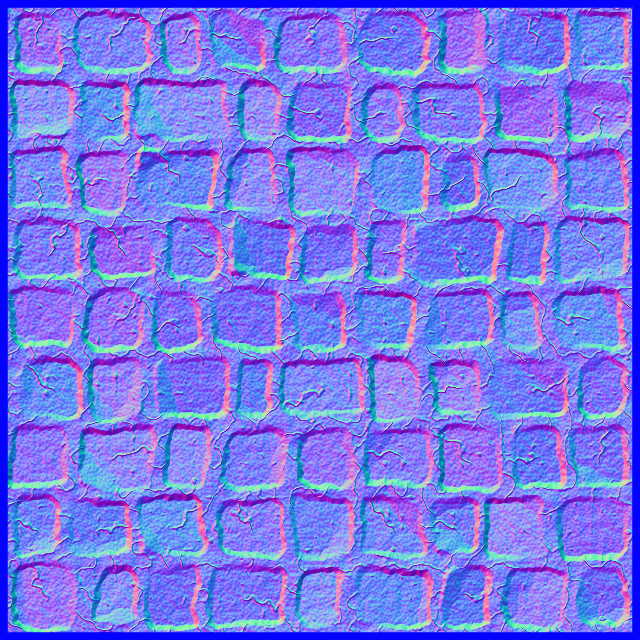
Write a Shadertoy shader that draws this texture map.

```glsl
// Tangent-space normal map of worn cobblestones, nine by nine, in a flat blue frame.

const float STONES = 9.0;

vec2 hash2(vec2 p) {
    vec2 s = vec2(dot(p, vec2(127.1, 311.7)), dot(p, vec2(269.5, 183.3)));
    return fract(sin(s) * 43758.5);
}

float cornerSlope(vec2 cell, vec2 offset) {
    float angle = 6.2832 * hash2(cell).x;
    return dot(vec2(cos(angle), sin(angle)), offset);
}

float gradientNoise(vec2 p) {
    vec2 i = floor(p), f = fract(p);
    vec2 u = f * f * f * (f * (f * 6.0 - 15.0) + 10.0);
    vec2 e = vec2(1.0, 0.0);
    return mix(mix(cornerSlope(i, f), cornerSlope(i + e, f - e), u.x),
               mix(cornerSlope(i + e.yx, f - e.yx), cornerSlope(i + 1.0, f - 1.0), u.x), u.y);
}

float roundedBox(vec2 p, vec2 halfSize, float radius) {
    vec2 d = abs(p) - halfSize + radius;
    return length(max(d, 0.0)) + min(max(d.x, d.y), 0.0) - radius;
}

// Joint between two stones of a row; the outer joints stay straight.
float jointX(float column, float row) {
    float inner = step(0.5, column) * step(column, STONES - 0.5);
    return column + inner * 0.46 * (hash2(vec2(column, row + 20.0)).x - 0.5);
}

// Top of one stone: a tilted plane with broken corners and a split.
float stoneTop(vec2 q, vec2 id, float wobble) {
    vec2 tilt = (hash2(id + 3.0) - 0.5) * vec2(0.48, 0.34);
    float top = 0.11 + dot(tilt, q);
    for (float i = 0.0; i < 2.0; i++) {
        vec2 r = hash2(id * 1.7 + 31.0 + i * 11.0);
        vec2 dir = vec2(cos(6.2832 * r.x), sin(6.2832 * r.x));
        float beyond = dot(q, dir) + wobble - mix(0.12, 0.75, r.y);
        top -= 0.4 * max(beyond, 0.0);
    }
    vec2 r = hash2(id * 2.3 + 71.0);
    vec2 along = vec2(cos(6.2832 * r.x), sin(6.2832 * r.x));
    float across = abs(dot(q, vec2(-along.y, along.x)) + wobble * 1.3);
    float split = smoothstep(0.035, 0.0, across) * smoothstep(-0.1, 0.05, dot(q, along));
    return top - 0.035 * split * step(0.5, r.y);
}

float height(vec2 p) {
    vec2 warped = p + 0.13 * vec2(gradientNoise(p * 1.1), gradientNoise(p * 1.1 + 37.0));
    float row = floor(warped.y);

    // Nearest stone of this row
    float dist = 9.0;
    vec2 local = vec2(0.0), id = vec2(0.0);
    for (float k = -1.0; k <= 1.0; k++) {
        float column = floor(warped.x) + k;
        vec2 r = hash2(vec2(column, row) + 7.0);
        float left = jointX(column, row) + mix(0.04, 0.11, r.x);
        float right = jointX(column + 1.0, row) - mix(0.04, 0.11, r.y);
        vec2 center = vec2(0.5 * (left + right), row + 0.5 + 0.03 * (r.x - 0.5));
        vec2 halfSize = vec2(0.5 * (right - left), mix(0.41, 0.45, r.y));
        float d = roundedBox(warped - center, halfSize, mix(0.12, 0.22, r.x));
        if (d < dist) {
            dist = d;
            local = warped - center;
            id = vec2(column, row);
        }
    }

    // Surface grain, dents and ragged rims
    float coarse = gradientNoise(p * 5.0), medium = gradientNoise(p * 11.0);
    float grain = 0.018 * coarse + 0.013 * medium
                + 0.011 * gradientNoise(p * 23.0 + 5.0);
    grain -= 0.03 * smoothstep(0.36, 0.6, gradientNoise(p * 8.0 + 50.0));
    dist += 0.045 * coarse + 0.03 * medium;

    // Mortar with lumps and hairline cracks
    float lumps = gradientNoise(p * 2.6 + 13.0);
    float mortar = 0.05 * lumps - 0.022 * smoothstep(0.06, 0.0, abs(lumps + 0.1 * medium));

    float top = stoneTop(local, id, 0.12 * coarse + 0.04 * medium);
    return mix(mortar, top, smoothstep(0.02, -0.075, dist)) + grain;
}

void mainImage(out vec4 fragColor, in vec2 fragCoord) {
    vec2 uv = fragCoord / iResolution.xy;
    float margin = 0.012;
    vec2 p = (vec2(uv.x, 1.0 - uv.y) - margin) / (1.0 - 2.0 * margin) * STONES;

    // Slope to normal, green pointing down
    vec2 e = vec2(0.012, 0.0);
    float h = height(p);
    vec2 slope = vec2(height(p + e) - h, height(p + e.yx) - h) / e.x;
    vec3 color = 0.5 + 0.5 * normalize(vec3(-1.15 * slope, 1.0));

    // Flat frame
    vec2 inside = min(uv, 1.0 - uv);
    float pixel = 1.0 / min(iResolution.x, iResolution.y);
    float field = smoothstep(-0.5, 0.5, (min(inside.x, inside.y) - margin) / pixel);
    fragColor = vec4(mix(vec3(0.01, 0.01, 0.99), color, field), 1.0);
}
```
